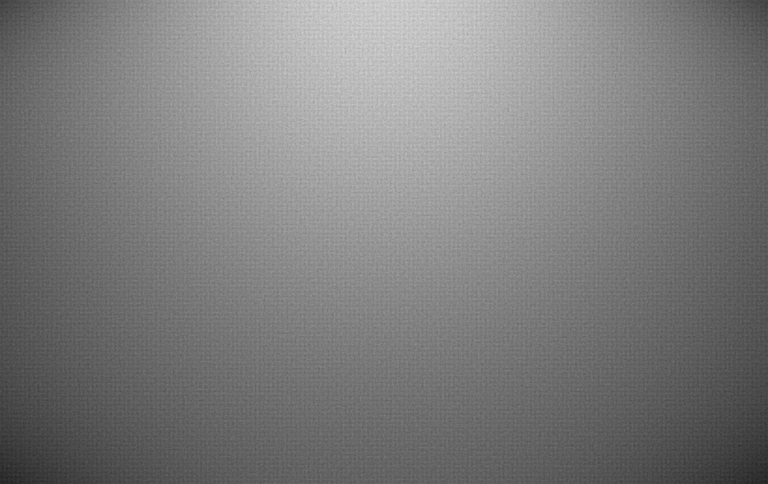
Write a WebGL 2 fragment shader that draws this background.

```glsl
#version 300 es
precision highp float;

uniform vec2 u_resolution;
out vec4 fragColor;

vec2 gradientAt(vec2 cell) {
    vec3 p = fract(cell.xyx * vec3(0.1031, 0.1030, 0.0973));
    p += dot(p, p.yzx + 33.33);
    float angle = 6.2832 * fract((p.x + p.y) * p.z);
    return vec2(cos(angle), sin(angle));
}

float gradientNoise(vec2 p) {
    vec2 i = floor(p);
    vec2 f = p - i;
    vec2 u = f * f * f * (f * (f * 6.0 - 15.0) + 10.0);
    vec2 e = vec2(1.0, 0.0);
    float low = mix(dot(gradientAt(i), f), dot(gradientAt(i + e), f - e), u.x);
    float high = mix(dot(gradientAt(i + e.yx), f - e.yx), dot(gradientAt(i + 1.0), f - 1.0), u.x);
    return mix(low, high, u.y);
}

// Crossed threads with fibres stretched along each direction
float fabric(vec2 p) {
    vec2 thread = cos(6.2832 * p * 170.0);
    float fibres = gradientNoise(p * vec2(370.0, 190.0))
                 + gradientNoise(p * vec2(190.0, 370.0) + 57.0);
    float grain = gradientNoise(p * 410.0 + 113.0);
    return 0.012 * (thread.x + thread.y) + 0.03 * fibres + 0.06 * grain;
}

void main() {
    vec2 uv = gl_FragCoord.xy / u_resolution;
    vec2 p = gl_FragCoord.xy / u_resolution.x;

    // Vertical falloff with a broad light at the top centre
    vec2 fromLight = (uv - vec2(0.5, 1.0)) * vec2(3.4, 1.6);
    float shade = mix(0.37, 0.60, uv.y) + 0.19 * exp(-dot(fromLight, fromLight));

    // Dark sides, deepest in the corners
    vec2 edge = abs(uv * 2.0 - 1.0);
    float side = pow(edge.x, 2.5);
    shade *= 1.0 - side * (0.28 + 0.30 * pow(edge.y, 4.0));

    // Woven texture, fainter in the dark
    shade += fabric(p) * mix(0.6, 1.1, shade);

    fragColor = vec4(vec3(clamp(shade, 0.0, 1.0)), 1.0);
}
```
